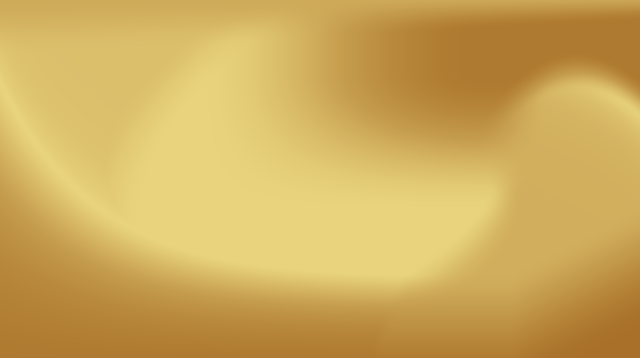
A Shadertoy shader for this background:

```glsl
const vec3 BRONZE = vec3(0.66, 0.44, 0.16);
const vec3 GOLD = vec3(0.77, 0.61, 0.30);
const vec3 PALE_GOLD = vec3(0.92, 0.84, 0.50);

const float RIM_BASE = 0.225;      // lowest height of the sweeping rim
const float RIM_RISE = 0.55;       // extra height at the left side
const float RIM_DECAY = 0.15;      // how fast the rim descends
const float RIM_GLOW = 0.09;
const float TROUGH_TONE = 0.80;
const float LOBE_TONE = 0.98;
const float SHADOW_DEPTH = 0.90;
const float TOP_TONE = 0.62;
const float PANEL_TONE = 0.66;
const float PANEL_EDGE = 0.79;
const vec2 CREST = vec2(0.90, 0.76);
const float CREST_BEND = 8.0;
const float CREST_GLOW = 0.07;

// Bright bowl with a shallow trough on its left
float bowlTone(vec2 uv) {
    float descent = exp(-uv.x / RIM_DECAY);
    float above = uv.y - RIM_BASE - RIM_RISE * descent;
    float h = uv.y - 0.55;
    float lobeEdge = 0.18 + 0.25 * h + 0.6 * h * h;
    float lobe = smoothstep(-0.05, 0.07, uv.x - lobeEdge);
    float glow = exp(-max(above, 0.0) / RIM_GLOW);
    float tone = mix(TROUGH_TONE, LOBE_TONE, max(lobe, glow));

    // Fade below the rim, wider where the rim is steep
    float fade = 0.125 + 0.295 * descent;
    return tone * exp(-pow(max(-above, 0.0) / fade, 1.3));
}

// Dark fold in the upper right, lifted along the top border
float foldTone(vec2 uv, float tone) {
    float shadow = smoothstep(0.30, 0.75, uv.x) * smoothstep(0.40, 0.80, uv.y);
    tone *= 1.0 - SHADOW_DEPTH * shadow;
    float lift = smoothstep(0.84 + 0.10 * uv.x, 1.01, uv.y);
    return mix(tone, TOP_TONE, lift);
}

// Satin panel on the right: x is its tone, y its coverage
vec2 panel(vec2 uv) {
    float fromCrest = uv.x - CREST.x;
    float above = uv.y - CREST.y + CREST_BEND * fromCrest * fromCrest;
    float corner = uv.y - 0.9 * max(uv.x - 0.8, 0.0);
    float tone = PANEL_TONE * smoothstep(-0.10, 0.25, corner);
    tone += 0.33 * smoothstep(0.78, 1.0, uv.x) * exp(-max(-above, 0.0) / CREST_GLOW);

    float drop = max(0.5 - uv.y, 0.0);
    float edge = PANEL_EDGE - 1.45 * drop * drop;
    float softness = 0.025 + 0.18 * abs(uv.y - 0.46);
    float cover = smoothstep(-softness, softness, uv.x - edge);
    cover *= 1.0 - smoothstep(-0.02, 0.10, above);
    return vec2(tone, cover);
}

vec3 goldRamp(float tone) {
    vec3 dark = mix(BRONZE, GOLD, clamp(tone * 2.0, 0.0, 1.0));
    return mix(dark, PALE_GOLD, clamp(tone * 2.0 - 1.0, 0.0, 1.0));
}

void mainImage(out vec4 fragColor, in vec2 fragCoord) {
    vec2 uv = fragCoord / iResolution.xy;
    float tone = foldTone(uv, bowlTone(uv));
    vec2 satin = panel(uv);
    tone = mix(tone, satin.x, satin.y);
    fragColor = vec4(goldRamp(tone), 1.0);
}
```
